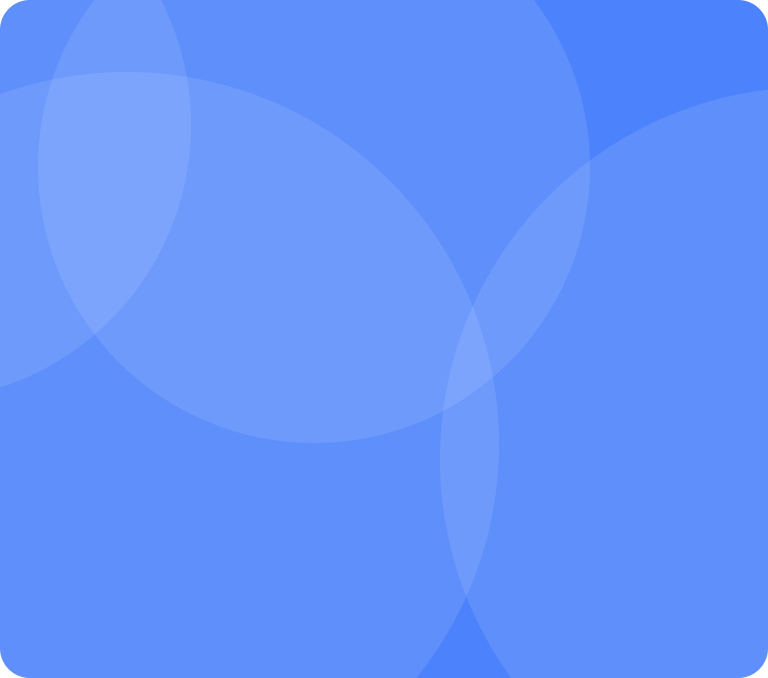
Give the GLSL for this background, as a WebGL 2 fragment shader.

```glsl
#version 300 es
precision highp float;
// Flat blue rounded panel covered by four large translucent white discs.
// Each disc is a signed distance blended at equal strength, so overlaps
// brighten in steps. Lengths are fractions of the canvas height.

uniform vec2 u_resolution;
out vec4 outColor;

const vec3 PANEL_BLUE = vec3(0.298, 0.511, 0.984);
const vec3 WHITE = vec3(1.0);
const float DISC_OPACITY = 0.1;
const float CORNER_RADIUS = 0.044;
const float LARGE_RADIUS = 0.5487;
const float SMALL_RADIUS = 0.4071;

// Disc centre in xy, radius in z
const vec3 DISCS[4] = vec3[4](
    vec3(0.1873, 0.3451, LARGE_RADIUS),
    vec3(1.1976, 0.3230, LARGE_RADIUS),
    vec3(0.4631, 0.7537, SMALL_RADIUS),
    vec3(-0.1254, 0.8156, SMALL_RADIUS)
);

float discDistance(vec2 p, vec3 disc) {
    return length(p - disc.xy) - disc.z;
}

float roundedBoxDistance(vec2 p, vec2 halfSize, float radius) {
    vec2 q = abs(p) - halfSize + radius;
    return length(max(q, 0.0)) + min(max(q.x, q.y), 0.0) - radius;
}

// Coverage with an edge one pixel wide
float coverage(float dist, float pixel) {
    return clamp(0.5 - dist / pixel, 0.0, 1.0);
}

void main() {
    float pixel = 1.0 / u_resolution.y;
    vec2 p = gl_FragCoord.xy * pixel;
    vec2 halfSize = 0.5 * u_resolution * pixel;

    // Translucent discs
    vec3 color = PANEL_BLUE;
    for (int i = 0; i < 4; i++) {
        float mask = coverage(discDistance(p, DISCS[i]), pixel);
        color = mix(color, WHITE, DISC_OPACITY * mask);
    }

    // Rounded panel on white
    float panel = roundedBoxDistance(p - halfSize, halfSize, CORNER_RADIUS);
    color = mix(WHITE, color, coverage(panel, pixel));
    outColor = vec4(color, 1.0);
}
```
